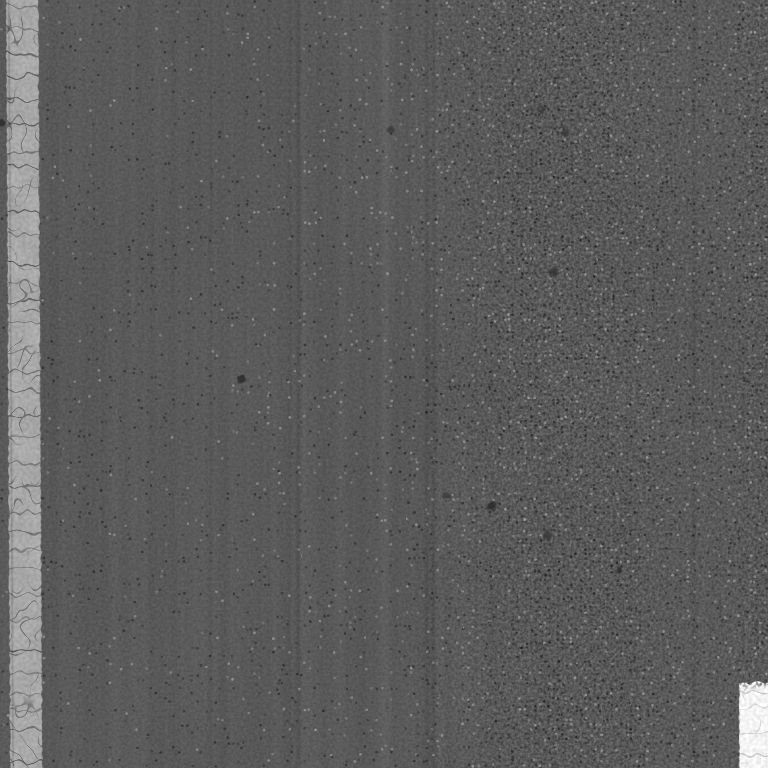
Reproduce this texture procedurally as a three.js fragment shader.

```glsl
varying vec2 vUv;

vec2 hash2(vec2 p) {
  vec3 q = fract(p.xyx * vec3(0.1031, 0.1030, 0.0973));
  q += dot(q, q.yzx + 33.33);
  return fract((q.xx + q.yz) * q.zy);
}

float gradientDot(vec2 cell, vec2 corner, vec2 f) {
  float angle = 6.2832 * hash2(cell + corner).x;
  return dot(vec2(cos(angle), sin(angle)), f - corner);
}

float gradientNoise(vec2 p) {
  vec2 cell = floor(p);
  vec2 f = p - cell;
  vec2 w = f * f * f * (f * (f * 6.0 - 15.0) + 10.0);
  vec2 e = vec2(0.0, 1.0);
  return mix(mix(gradientDot(cell, e.xx, f), gradientDot(cell, e.yx, f), w.x),
             mix(gradientDot(cell, e.xy, f), gradientDot(cell, e.yy, f), w.x), w.y);
}

float bell(float x, float center, float width) {
  float d = (x - center) / width;
  return exp(-d * d);
}

// Soft round chips, one per grid cell, kept where the hash is low
float chips(vec2 uv, float density, float share, float radius) {
  vec2 p = uv * density;
  vec2 cell = floor(p);
  vec2 center = 0.25 + 0.5 * hash2(cell + 17.0);
  vec2 pick = hash2(cell + 71.0);
  float d = length(p - cell - center);
  return step(pick.x, share) * (0.4 + 0.6 * pick.y) * (1.0 - smoothstep(radius * 0.4, radius, d));
}

float spot(vec2 uv, vec2 center, float radius) {
  vec2 d = uv - center;
  float r = length(d) + 0.003 * gradientNoise(uv * 140.0);
  return 1.0 - smoothstep(radius * 0.55, radius * 1.3, r);
}

// Fine lengthwise stripes plus the distinct wheel and roller marks
float streaks(vec2 uv) {
  float x = uv.x + 0.0015 * gradientNoise(vec2(3.0, uv.y * 2.0));
  float fade = 1.0 - 0.65 * smoothstep(0.56, 0.68, x);
  float s = 0.022 * gradientNoise(vec2(x * 95.0, uv.y * 0.8 + 5.3));
  s += 0.018 * gradientNoise(vec2(x * 34.0, uv.y * 0.5 + 9.7));
  s *= fade;
  s -= 0.035 * bell(x, 0.389, 0.003) + 0.018 * bell(x, 0.378, 0.002);
  s -= 0.025 * bell(x, 0.556, 0.003) + 0.022 * bell(x, 0.565, 0.002);
  s -= 0.015 * bell(x, 0.275, 0.002) + 0.022 * bell(x, 0.904, 0.003);
  s += 0.028 * bell(x, 0.503, 0.006) + 0.014 * bell(x, 0.573, 0.006);
  return s;
}

float asphalt(vec2 uv) {
  float rough = smoothstep(0.5, 0.72, uv.x) * (1.0 - 0.45 * smoothstep(0.78, 0.9, uv.x));
  rough += 0.4 * smoothstep(0.94, 0.99, uv.x);
  float grain = gradientNoise(uv * 233.0 + 4.1) + 0.8 * gradientNoise(uv.yx * 397.0 + 8.3);
  float tone = 0.35 + 0.012 * gradientNoise(uv * 5.0) + streaks(uv);
  tone += grain * mix(0.045, 0.125, rough);
  float middle = smoothstep(0.22, 0.42, uv.x);
  tone += chips(uv, 150.0, 0.02 + 0.05 * middle + 0.1 * rough, 0.38) * 0.2;
  tone -= chips(uv + 0.37, 170.0, 0.07 + 0.2 * rough, 0.42) * 0.14;
  return tone;
}

// Transverse cracks with uneven spacing, joined by short branching ones
float cracks(vec2 uv, float rows) {
  float y = uv.y * rows + 0.3 * gradientNoise(vec2(uv.x * 70.0, uv.y * 45.0));
  float row = floor(y);
  vec2 rnd = hash2(vec2(row, 41.0));
  float across = abs(y - row - 0.2 - 0.6 * rnd.x) / rows;
  float crossing = (1.0 - smoothstep(0.0003, 0.0016, across)) * (0.4 + 0.6 * rnd.y);
  float ridge = abs(gradientNoise(uv * vec2(48.0, 36.0) + 2.6));
  float patchy = smoothstep(-0.1, 0.25, gradientNoise(uv * vec2(20.0, 24.0)));
  float branch = (1.0 - smoothstep(0.01, 0.05, ridge)) * patchy;
  return max(crossing, 0.7 * branch);
}

// Coverage between two edges, with ragged paint borders
float band(float x, float left, float right, float ragged) {
  float soft = 0.0012;
  return smoothstep(left - soft, left + soft, x + ragged)
       * (1.0 - smoothstep(right - soft, right + soft, x + ragged));
}

void main() {
  vec2 uv = vUv;
  float tone = asphalt(uv);

  // Oil drops and pits
  float pits = spot(uv, vec2(0.315, 0.506), 0.0055);
  pits = max(pits, spot(uv, vec2(0.641, 0.341), 0.0065));
  pits = max(pits, 0.6 * spot(uv, vec2(0.581, 0.355), 0.005));
  pits = max(pits, 0.7 * spot(uv, vec2(0.509, 0.831), 0.005));
  pits = max(pits, 0.8 * spot(uv, vec2(0.720, 0.646), 0.006));
  pits = max(pits, 0.7 * spot(uv, vec2(0.736, 0.827), 0.005));
  pits = max(pits, 0.7 * spot(uv, vec2(0.704, 0.858), 0.005));
  pits = max(pits, 0.7 * spot(uv, vec2(0.713, 0.303), 0.006));
  pits = max(pits, spot(uv, vec2(0.807, 0.258), 0.0035));
  pits = max(pits, spot(uv, vec2(0.002, 0.840), 0.005));
  tone = mix(tone, 0.17, 0.85 * pits);

  // Worn edge line, leaning slightly
  float ragged = 0.002 * gradientNoise(uv * 130.0);
  float x = uv.x - 0.0055 * (1.0 - uv.y);
  float paint = 0.66 + 0.07 * gradientNoise(uv * 210.0) + 0.04 * gradientNoise(uv * 30.0);
  paint -= 0.1 * bell(x, 0.0115, 0.0015) + 0.3 * cracks(uv, 34.0);
  tone = mix(tone, paint, band(x, 0.008, 0.0495, ragged));

  // Bright lane dash with a crumbled end
  float dash = band(uv.x, 0.9625, 1.1, ragged) * band(uv.y, -0.1, 0.111, 2.0 * ragged);
  float wear = smoothstep(0.1, 0.111, uv.y) * smoothstep(-0.15, 0.2, gradientNoise(uv * 190.0));
  float white = 0.96 + 0.1 * gradientNoise(uv * 200.0) - 0.22 * cracks(uv + 0.31, 38.0);
  tone = mix(tone, white, dash * (1.0 - 0.7 * wear));

  gl_FragColor = vec4(vec3(clamp(tone, 0.0, 1.0)), 1.0);
}
```
